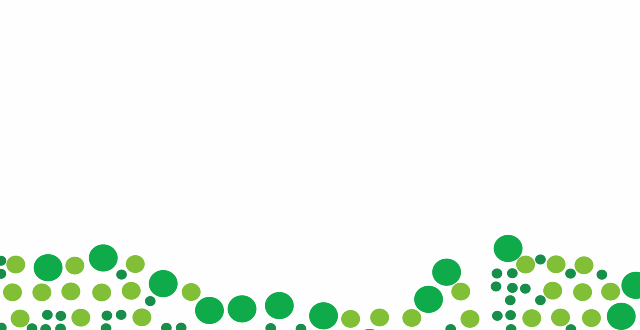
Reproduce this background procedurally as a Shadertoy shader.

```glsl
// Green discs of three sizes heaped along the foot of a white canvas, high at
// both sides and low in the middle. Large discs follow a wavy crest; mid and
// small ones sit on jittered lattices and appear only where there is room.

#define CANVAS_HEIGHT 396.0
#define LARGE_RADIUS 16.8
#define MID_RADIUS 11.0
#define SMALL_RADIUS 6.2
#define GAP 0.5
#define LARGE_COUNT 13
#define PAPER vec3(0.996)
#define EMERALD vec3(0.06, 0.67, 0.29)
#define LIME vec3(0.50, 0.75, 0.21)
#define FOREST vec3(0.09, 0.56, 0.29)

float hash(vec2 p) {
    vec3 q = fract(vec3(p.xyx) * 0.1031);
    q += dot(q, q.yzx + 33.33);
    return fract((q.x + q.y) * q.z);
}

vec2 jitter(vec2 cell) {
    return 2.0 * vec2(hash(cell + 17.0), hash(cell + 53.0)) - 1.0;
}

// Discs are slightly wider than tall.
float span(vec2 a, vec2 b) {
    return length((a - b) * vec2(0.97, 1.03));
}

// Upper limit of the heap.
float canopy(float x) {
    float left = 1.0 - smoothstep(165.0, 305.0, x);
    float right = smoothstep(480.0, 610.0, x) * (1.0 - smoothstep(700.0, 780.0, x));
    return max(95.0 * (left + right), 21.0);
}

// Centre of the i-th large disc: uneven steps along a rippling crest.
vec2 largeCentre(float i) {
    float bend = i - 2.5, pinch = i - 8.6;
    float x = 55.0 + 55.5 * i + 33.0 * exp(-0.4 * bend * bend)
            - 75.0 * pinch * exp(-3.0 * pinch * pinch)
            + step(10.5, i) * (498.0 - 38.0 * i);
    float dip = (x - 445.0) / 15.0;
    float y = canopy(x + 35.0) - 4.0 + 12.0 * cos((x - 275.0) / 63.7)
            + 6.0 * sin(1.65 * i - 0.9) - 16.0 * exp(-dip * dip)
            + 34.0 * smoothstep(750.0, 763.0, x);
    return vec2(x, y);
}

// Distance to the nearest large disc.
float largeDistance(vec2 p) {
    float d = 1e3;
    for (int i = 0; i < LARGE_COUNT; i++)
        d = min(d, span(p, largeCentre(float(i))) - LARGE_RADIUS);
    return d;
}

// Mid lattice: three rows, each shifted sideways.
float midShift(float row) {
    return row < 0.5 ? 25.0 : row < 1.5 ? 14.0 : 18.0;
}

vec2 midCell(vec2 p) {
    float row = clamp(round((p.y - 14.0) / 32.0), 0.0, 2.0);
    return vec2(round((p.x - midShift(row)) / 36.0), row);
}

float midDisc(vec2 p, vec2 cell) {
    if (cell.y < 0.0 || cell.y > 2.0) return 1e3;
    vec2 site = vec2(midShift(cell.y) + 36.0 * cell.x, 14.0 + 32.0 * cell.y);
    bool thinned = cell.y < 0.5 && site.x < 220.0 && mod(cell.x, 2.0) > 0.5;
    bool clearing = length(site - vec2(603.0, 28.0)) < 30.0;
    if (thinned || clearing || site.y > canopy(site.x)) return 1e3;
    vec2 centre = site + 1.5 * jitter(cell);
    if (largeDistance(centre) < MID_RADIUS + GAP) return 1e3;
    return span(p, centre) - MID_RADIUS;
}

// Small lattice: fills the space left by the other two sizes.
float smallDisc(vec2 p) {
    vec2 pitch = vec2(18.0, 16.5);
    vec2 cell = round((p - 1.5) / pitch);
    vec2 centre = 1.5 + cell * pitch + 1.4 * jitter(cell + 90.0);
    float top = canopy(centre.x);
    float sparse = mix(0.85, 0.3, top / 95.0);
    if (centre.y > top || hash(cell + 7.0) < sparse) return 1e3;
    float room = largeDistance(centre);
    vec2 near = midCell(centre);
    for (int j = -1; j <= 1; j++)
        for (int i = -2; i <= 2; i++)
            room = min(room, midDisc(centre, near + vec2(i, j)));
    if (room < SMALL_RADIUS + GAP) return 1e3;
    return span(p, centre) - SMALL_RADIUS;
}

void mainImage(out vec4 fragColor, in vec2 fragCoord) {
    float pixel = CANVAS_HEIGHT / iResolution.y;
    vec2 p = fragCoord * pixel;
    vec3 color = PAPER;

    // Everything above the heap stays blank.
    if (p.y < 130.0) {
        color = mix(FOREST, color, smoothstep(-0.5, 0.5, smallDisc(p) / pixel));
        color = mix(LIME, color, smoothstep(-0.5, 0.5, midDisc(p, midCell(p)) / pixel));
        color = mix(EMERALD, color, smoothstep(-0.5, 0.5, largeDistance(p) / pixel));
    }
    fragColor = vec4(color, 1.0);
}
```
